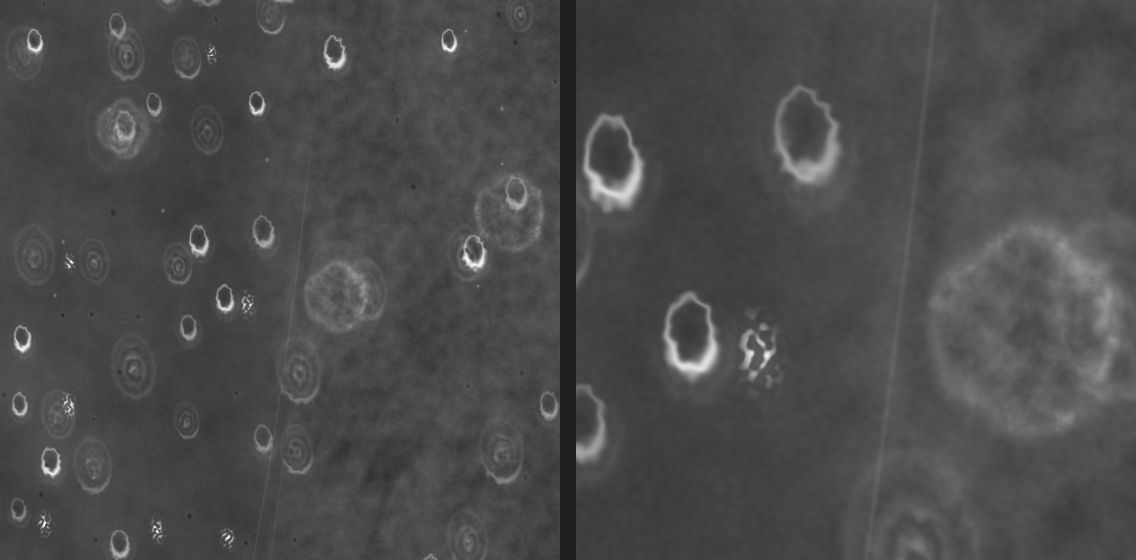
Left: the whole. Right: its middle third, enlarged.
Write a WebGL 2 fragment shader that draws this texture.

```glsl
#version 300 es
precision highp float;
// Dark, mottled fluid film with scattered diffraction rings, blurred cells and specks.

uniform vec2 u_resolution;
out vec4 fragColor;

const float BASE_GREY = 0.262;
const float CLOUD_CONTRAST = 0.055;
const float MOTTLE_CONTRAST = 0.07;
const float GRAIN_CONTRAST = 0.02;
const float TILT = -0.14;            // lean of the oval features, radians
const float RING_GRID = 8.0, RING_SHARE = 0.30;
const float RIPPLE_GRID = 7.0, RIPPLE_SHARE = 0.60;
const float CLUMP_GRID = 6.0, CLUMP_SHARE = 0.20;
const float SPECK_GRID = 22.0, SPECK_SHARE = 0.10;
const int CELL_COUNT = 3;
const vec2 CELL_START = vec2(0.22, 0.77), CELL_STEP = vec2(0.69, -0.15);
const int RING = 0, RIPPLE = 1, CLUMP = 2, SPECK = 3;

vec4 hash4(vec2 p) {
  vec4 h = fract(p.xyxy * vec4(0.1031, 0.1030, 0.0973, 0.1099));
  h += dot(h, h.wzxy + 33.33);
  return fract((h.xxyz + h.yzzw) * h.zywx);
}

float cornerSlope(vec2 cell, vec2 offset) {
  float angle = 6.2832 * hash4(cell).x;
  return dot(vec2(cos(angle), sin(angle)), offset);
}

float gradientNoise(vec2 p) {
  vec2 i = floor(p), f = p - i;
  vec2 u = f * f * f * (f * (f * 6.0 - 15.0) + 10.0);
  vec2 e = vec2(1.0, 0.0);
  return mix(mix(cornerSlope(i, f), cornerSlope(i + e, f - e), u.x),
             mix(cornerSlope(i + e.yx, f - e.yx), cornerSlope(i + 1.0, f - 1.0), u.x), u.y);
}

float fbm(vec2 p) {
  float sum = 0.0, amp = 1.0;
  for (int i = 0; i < 4; i++) {
    sum += amp * gradientNoise(p);
    p = mat2(1.6, 1.2, -1.2, 1.6) * p + 7.3;
    amp *= 0.55;
  }
  return sum;
}

float bell(float x, float width) { return exp(-x * x / (width * width)); }

// Small sharp oval ring, heaviest along its lower edge
float ringSpot(vec2 q, vec4 r) {
  vec2 e = q / (mix(0.010, 0.017, r.x) * vec2(1.0, 1.55));
  e += 0.25 * gradientNoise(q * 110.0 + r.xy * 50.0);
  float d = length(e), low = smoothstep(0.7, -1.0, e.y);
  float rim = bell(d - 1.0, 0.13 + 0.16 * low) * mix(0.45, 1.0, low);
  return mix(0.22, 0.75, r.z) * rim - 0.05 * bell(d, 0.55)
       + 0.04 * bell(d - 1.8, 0.25) * low + 0.03 * bell(d, 1.7);
}

// Faint concentric ripples with a bright lower crescent
float rippleSpot(vec2 q, vec4 r) {
  vec2 e = q / (mix(0.020, 0.038, r.x) * vec2(1.0, 1.5));
  float lumps = gradientNoise(q * 85.0 + r.yz * 40.0);
  e += 0.12 * lumps;
  float d = length(e), low = smoothstep(0.1, -1.0, e.y);
  float waves = cos(length(e + vec2(0.0, 0.15)) * 17.0 + r.y * 6.0) * smoothstep(1.1, 0.2, d);
  float crescent = bell(d - 1.0, 0.10) * (0.04 + 0.22 * r.z * low * low);
  float core = (0.04 + 0.28 * max(lumps, 0.0)) * bell(d, 0.55);
  return crescent + mix(0.02, 0.06, r.y) * waves + core + 0.02 * bell(d, 1.2);
}

// Compact bright debris
float clumpSpot(vec2 q, vec4 r) {
  float body = bell(length(q / vec2(0.009, 0.016)), mix(0.7, 1.1, r.x));
  float lumps = smoothstep(-0.1, 0.4, gradientNoise(q * 160.0 + r.xy * 30.0));
  return body * (0.08 + 0.75 * lumps);
}

// Tiny points, mostly dark
float speckSpot(vec2 q, vec4 r) {
  float d = length(q / vec2(1.0, 1.0 + 0.7 * r.y));
  return r.z > 0.82 ? 0.22 * bell(d, 0.0024)
                    : 0.03 * bell(d, 0.007) - 0.13 * bell(d, mix(0.002, 0.004, r.x));
}

// Large blurred cell with a ragged, textured rim
float cellBlob(vec2 q, vec4 r) {
  float texture1 = fbm(q * 42.0 + r.xy * 20.0);
  float d = length(q / (mix(0.042, 0.068, r.x) * vec2(0.9, 1.05))) + 0.22 * gradientNoise(q * 30.0);
  float rim = bell(d - 1.0, 0.14) * (0.09 + 0.22 * max(texture1, 0.0));
  float inside = smoothstep(1.1, 0.7, d) * (0.02 + 0.11 * texture1);
  return rim + inside + 0.05 * bell(d, 1.4) + 0.018 * bell(d - 1.7, 0.10);
}

float scatter(vec2 p, int kind, float grid, float share) {
  float sum = 0.0, s = sin(TILT), c = cos(TILT);
  vec2 home = floor(p * grid);
  for (int k = 0; k < 9; k++) {
    vec2 id = home + vec2(k % 3, k / 3) - 1.0;
    vec4 r = hash4(id + 31.0 * float(kind) + 57.0);
    vec2 centre = (id + 0.15 + 0.7 * hash4(id + 91.0 + 13.0 * float(kind)).xy) / grid;
    float crowding = 1.0 - 0.7 * smoothstep(0.35, 0.55, centre.x) + 0.4 * smoothstep(0.75, 0.9, centre.x);
    vec2 q = mat2(c, s, -s, c) * (p - centre);
    if (r.w > share * crowding || dot(q, q) > 0.012) continue;
    sum += kind == RING ? ringSpot(q, r) : kind == RIPPLE ? rippleSpot(q, r)
         : kind == CLUMP ? clumpSpot(q, r) : speckSpot(q, r);
  }
  return sum;
}

void main() {
  vec2 p = gl_FragCoord.xy / u_resolution;
  float right = smoothstep(0.4, 0.62, p.x);

  // Cloudy ground, coarser mottling on the right, fine grain
  float grey = BASE_GREY + 0.02 * right + 0.012 * smoothstep(0.3, 0.0, p.x);
  grey += CLOUD_CONTRAST * fbm(p * 4.5 + 3.0);
  grey += MOTTLE_CONTRAST * (0.25 + 0.5 * right) * fbm(p * 32.0);
  grey += GRAIN_CONTRAST * gradientNoise(p * 190.0);

  // Dark wrinkles near the lower right
  float wrinkle = gradientNoise(mat2(27.0, 2.0, -9.0, 6.0) * p + 5.0);
  grey -= 0.07 * bell(length(p - vec2(0.70, 0.14)), 0.15) * smoothstep(0.05, 0.45, wrinkle);

  // Thin curved seams
  float seam = p.x - (0.452 + 0.18 * p.y - 0.055 * p.y * p.y);
  float width = max(0.0016, 0.8 / u_resolution.x);
  float fade = smoothstep(0.88, 0.6, p.y);
  grey += fade * (0.045 * bell(seam, width) - 0.018 * bell(seam - 0.014, 0.009));
  grey += 0.03 * bell(seam - 0.03 + 0.03 * p.y, width) * smoothstep(0.5, 0.1, p.y);

  for (int i = 0; i < CELL_COUNT; i++) {
    vec4 r = hash4(vec2(i, 8));
    vec2 centre = fract(CELL_START + float(i) * CELL_STEP);
    grey += mix(0.6, 1.0, r.z) * cellBlob(p - centre, r);
  }
  grey += scatter(p, RIPPLE, RIPPLE_GRID, RIPPLE_SHARE) + scatter(p, RING, RING_GRID, RING_SHARE);
  grey += scatter(p, CLUMP, CLUMP_GRID, CLUMP_SHARE) + scatter(p, SPECK, SPECK_GRID, SPECK_SHARE);
  fragColor = vec4(vec3(clamp(grey, 0.0, 0.95)), 1.0);
}
```
